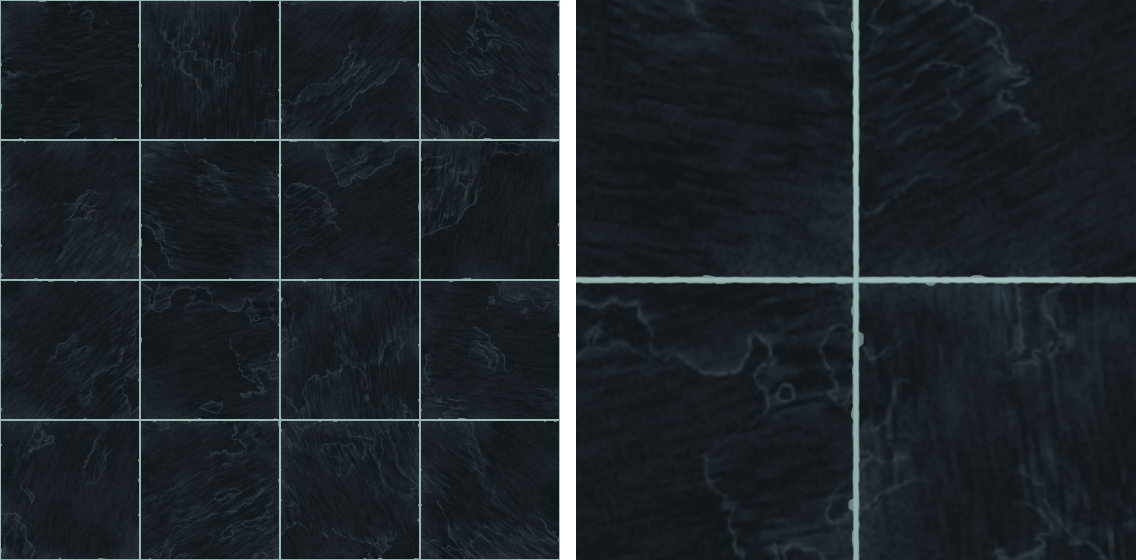
Left: the whole. Right: its middle third, enlarged.
Give the GLSL for this texture, as a three.js fragment shader.

```glsl
// Dark slate floor: a 4 x 4 grid of square tiles with thin pale grout.
// Each tile gets its own seed and turn for streaky grain, cloudy wear and
// cleft ridges, which are contour lines of a warped noise height field.

varying vec2 vUv;

const float TILES = 4.0;
const float TAU = 6.28318;
const vec3 SLATE_DARK = vec3(0.066, 0.085, 0.100);
const vec3 SLATE_MID = vec3(0.104, 0.128, 0.148);
const vec3 SLATE_WORN = vec3(0.190, 0.245, 0.285);
const vec3 RIDGE = vec3(0.270, 0.345, 0.385);
const vec3 GROUT_DIM = vec3(0.400, 0.500, 0.500);
const vec3 GROUT_PALE = vec3(0.650, 0.775, 0.750);

float hash(vec2 p) {
  vec3 q = fract(p.xyx * 0.1031);
  q += dot(q, q.yzx + 33.33);
  return fract((q.x + q.y) * q.z);
}

float noise(vec2 p) {
  vec2 i = floor(p);
  vec2 f = fract(p);
  f = f * f * f * (f * (f * 6.0 - 15.0) + 10.0);
  float low = mix(hash(i), hash(i + vec2(1.0, 0.0)), f.x);
  float high = mix(hash(i + vec2(0.0, 1.0)), hash(i + 1.0), f.x);
  return mix(low, high, f.y);
}

mat2 turn(float angle) {
  float c = cos(angle);
  float s = sin(angle);
  return mat2(c, s, -s, c);
}

float fbm(vec2 p) {
  float sum = 0.0;
  float weight = 0.5;
  mat2 octaveTurn = turn(0.65) * 2.03;
  for (int i = 0; i < 5; i++) {
    sum += weight * noise(p);
    p = octaveTurn * p + 11.7;
    weight *= 0.5;
  }
  return sum / 0.97;
}

// Layered stone height, stretched along the cleavage direction
float cleftHeight(vec2 p) {
  vec2 warp = vec2(fbm(p * 1.7 + 7.3), fbm(p * 1.7 + 31.9)) - 0.5;
  return fbm(p * vec2(1.1, 2.0) + 1.1 * warp);
}

// x: thin ridge, y: wear fading away on its upper side
vec2 cleft(float height, float slope, float level) {
  float d = (height - level) / slope;
  float ridge = exp(-d * d / 0.00004);
  float wear = smoothstep(-0.004, 0.004, d) * exp(-max(d, 0.0) / 0.09);
  return vec2(ridge, wear);
}

vec3 slate(vec2 local, vec2 id, float edge) {
  float seed = hash(id + 3.7);
  vec2 p = turn(TAU * hash(id + 17.1)) * (local - 0.5) + 40.0 + 13.0 * id;

  // Grain: long fine streaks, specks and soft clouds
  float cloud = fbm(p * 3.5 + 5.0);
  float streak = noise(p * vec2(14.0, 75.0) + 3.0 * cloud);
  float speck = noise(p * 95.0);
  float grain = 0.45 * cloud + 0.3 * streak + 0.25 * speck;
  vec3 color = mix(SLATE_DARK, SLATE_MID, smoothstep(0.2, 0.85, grain));
  color *= 0.94 + 0.12 * seed;

  // Cleft ridges from two contour levels
  float e = 0.006;
  float h = cleftHeight(p);
  float hx = cleftHeight(p + vec2(e, 0.0));
  float hy = cleftHeight(p + vec2(0.0, e));
  float slope = max(length(vec2(hx, hy) - h) / e, 0.45);
  float level = mix(0.40, 0.50, seed);
  vec2 marks = cleft(h, slope, level) + 0.8 * cleft(h, slope, level + 0.15);
  float fade = smoothstep(0.32, 0.68, noise(p * 4.0 + 71.0));
  float mottle = smoothstep(0.3, 0.8, 0.5 * fbm(p * 12.0) + 0.5 * streak);
  color = mix(color, SLATE_WORN, 0.55 * marks.y * mottle * (0.25 + 0.75 * fade));
  color = mix(color, RIDGE, 0.5 * marks.x * fade * (0.35 + 0.65 * speck));

  // Scuffed patches toward the tile rim
  float rim = exp(-edge / 0.07) * smoothstep(0.42, 0.7, cloud);
  return mix(color, SLATE_WORN, 0.65 * rim * (0.4 + 0.6 * speck));
}

// Half width of the joint, rough with a few chipped spots
float jointWidth(vec2 local, vec2 id) {
  vec2 p = local * 28.0 + id * 37.0;
  float chip = smoothstep(0.80, 0.96, noise(p));
  return 0.0062 + 0.0025 * noise(p * 2.3 + 9.0) + 0.010 * chip;
}

void main() {
  vec2 grid = vUv * TILES;
  vec2 id = mod(floor(grid), TILES);
  vec2 local = fract(grid);
  vec2 sides = min(local, 1.0 - local);
  float edge = min(sides.x, sides.y);

  // Grout: paler along its middle, with a slow wrapping drift
  float width = jointWidth(local, id);
  float joint = 1.0 - smoothstep(width - 0.0025, width + 0.0025, edge);
  float drift = 0.85 + 0.15 * sin(TAU * (vUv.x + 2.0 * vUv.y)) * cos(TAU * vUv.x);
  float crown = 1.0 - smoothstep(0.002, 0.011, edge);
  vec3 grout = mix(GROUT_DIM, GROUT_PALE, crown * drift);

  gl_FragColor = vec4(mix(slate(local, id, edge), grout, joint), 1.0);
}
```
